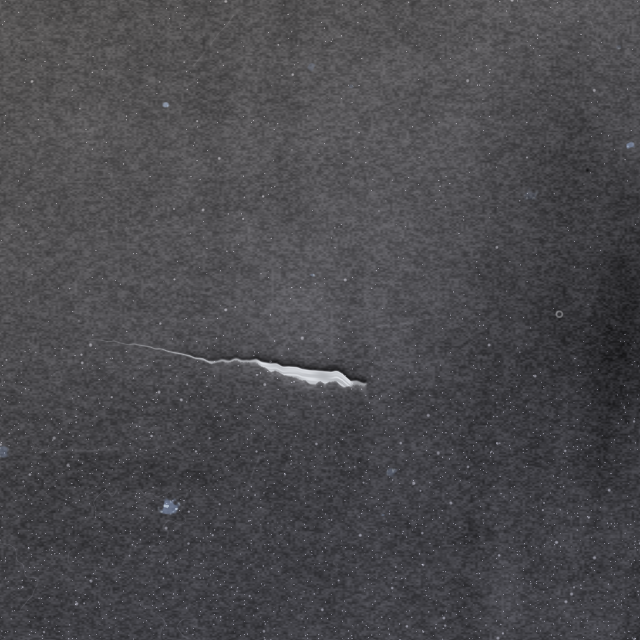
A Shadertoy shader for this texture:

```glsl
// Draws a worn charcoal sheet with a peeling white tear, dust, stains and fine scratches.

const float GRAIN = 0.105;
const float MOTTLE = 0.055;
const float STREAKS = 0.05;
const float DUST = 0.30;
const vec3 WARM = vec3(1.02, 1.0, 1.0);
const vec3 COOL = vec3(0.98, 0.98, 1.06);
const vec3 PEEL = vec3(0.80, 0.81, 0.83);
const vec3 STAIN = vec3(0.60, 0.69, 0.86);

// Tear profile: x, height of the upper lip, thickness of the exposed core
const int KNOTS = 10;
const vec3 TEAR[KNOTS] = vec3[KNOTS](
    vec3(0.130, 0.471, 0.0008), vec3(0.234, 0.458, 0.0014),
    vec3(0.305, 0.442, 0.0025), vec3(0.330, 0.437, 0.0035),
    vec3(0.385, 0.438, 0.0035), vec3(0.410, 0.436, 0.0085),
    vec3(0.450, 0.428, 0.0165), vec3(0.535, 0.418, 0.0200),
    vec3(0.548, 0.407, 0.0100), vec3(0.573, 0.402, 0.0040));

// Stains: centre, radius, strength
const int STAINS = 11;
const vec4 SPOTS[STAINS] = vec4[STAINS](
    vec4(0.259, 0.835, 0.007, 0.90), vec4(0.986, 0.773, 0.008, 0.80),
    vec4(0.828, 0.695, 0.014, 0.22), vec4(0.488, 0.570, 0.005, 0.50),
    vec4(0.265, 0.207, 0.018, 0.75), vec4(0.612, 0.263, 0.010, 0.38),
    vec4(0.002, 0.294, 0.013, 0.45), vec4(0.486, 0.895, 0.008, 0.30),
    vec4(0.967, 0.926, 0.007, 0.25), vec4(0.550, 0.865, 0.005, 0.25),
    vec4(0.599, 0.195, 0.004, 0.45));

// Scratches: start and end
const int SCRATCHES = 7;
const vec4 LINES[SCRATCHES] = vec4[SCRATCHES](
    vec4(0.300, 0.895, 0.365, 0.975), vec4(0.055, 0.295, 0.205, 0.296),
    vec4(0.390, 0.238, 0.405, 0.292), vec4(0.592, 0.488, 0.680, 0.503),
    vec4(0.110, 0.628, 0.265, 0.655), vec4(0.180, 0.095, 0.210, 0.155),
    vec4(0.915, 0.990, 0.940, 0.920));

float hash(vec2 p) {
    vec3 q = fract(vec3(p.xyx) * 0.1031);
    q += dot(q, q.yzx + 33.33);
    return fract((q.x + q.y) * q.z);
}

float noise(vec2 p) {
    vec2 i = floor(p), f = fract(p);
    f = f * f * (3.0 - 2.0 * f);
    return mix(mix(hash(i), hash(i + vec2(1, 0)), f.x),
               mix(hash(i + vec2(0, 1)), hash(i + vec2(1, 1)), f.x), f.y);
}

float fbm(vec2 p) {
    float sum = 0.0, amp = 0.5;
    for (int i = 0; i < 4; i++) {
        sum += amp * noise(p);
        p = mat2(1.6, 1.2, -1.2, 1.6) * p + 7.3;
        amp *= 0.5;
    }
    return sum;
}

float blob(vec2 p, vec2 centre, vec2 size) {
    vec2 d = (p - centre) / size;
    return exp(-dot(d, d));
}

float segment(vec2 p, vec2 a, vec2 b) {
    vec2 ab = b - a;
    return length(p - a - ab * clamp(dot(p - a, ab) / dot(ab, ab), 0.0, 1.0));
}

float dustLayer(vec2 p, float cells, float density) {
    vec2 id = floor(p * cells), f = fract(p * cells);
    vec2 centre = 0.25 + 0.5 * vec2(hash(id + 3.1), hash(id + 8.7));
    float radius = mix(0.07, 0.22, hash(id + 5.3));
    return step(1.0 - density, hash(id)) * smoothstep(radius + 0.12, radius * 0.3, length(f - centre));
}

float sheetLight(vec2 p) {
    float l = 0.252 + 0.072 * smoothstep(0.27, 0.60, p.y + 0.12 * (0.4 - p.x));
    l -= 0.12 * smoothstep(0.60, 1.0, p.x) * exp(-pow((p.y - 0.56) / 0.27, 2.0));
    l += 0.035 * blob(p, vec2(0.50, 0.49), vec2(0.17, 0.10));
    l += 0.030 * blob(p, vec2(0.92, 1.0), vec2(0.12, 0.14));
    l += 0.035 * blob(p, vec2(0.80, 0.06), vec2(0.025, 0.06));
    l += 0.025 * blob(p, vec2(0.885, 0.34), vec2(0.035, 0.11));
    l += 0.025 * blob(p, vec2(0.13, 0.80), vec2(0.04, 0.03));
    return l;
}

vec3 addTear(vec3 col, vec2 p, float px) {
    vec3 lip = TEAR[0];
    for (int i = 1; i < KNOTS; i++)
        if (p.x > TEAR[i - 1].x)
            lip = mix(TEAR[i - 1], TEAR[i], clamp((p.x - TEAR[i - 1].x) / (TEAR[i].x - TEAR[i - 1].x), 0.0, 1.0));
    float span = smoothstep(0.125, 0.16, p.x) * smoothstep(0.575, 0.570, p.x);
    float above = p.y - lip.y - 0.005 * (noise(vec2(p.x * 95.0, 2.0)) - 0.5);
    float thick = lip.z * (0.8 + 0.4 * noise(vec2(p.x * 130.0, 9.0)));
    // Shadow under the lifted lip and soft scuffs below
    float shade = exp(-abs(above - 0.003) / 0.005) * smoothstep(0.18, 0.45, p.x) * span;
    col *= 1.0 - 0.55 * shade * smoothstep(-0.002, 0.003, above);
    float below = above + thick;
    col += 0.16 * span * smoothstep(0.28, 0.42, p.x) * exp(-abs(below) / 0.007) * step(below, 0.0);
    // Exposed pale core
    float body = smoothstep(px, -px, abs(above + thick * 0.5) - thick * 0.5);
    float opacity = mix(0.25, 0.97, smoothstep(0.15, 0.42, p.x));
    opacity *= 1.0 - 0.45 * smoothstep(0.545, 0.555, p.x);
    opacity *= 1.0 - 0.35 * smoothstep(0.325, 0.34, p.x) * smoothstep(0.41, 0.395, p.x);
    float fibre = noise(vec2(p.x * 45.0 + p.y * 20.0, above * 400.0)) - 0.5;
    float rim = exp(-abs(above) / 0.003);
    return mix(col, PEEL + 0.20 * fibre + 0.10 * rim, body * opacity * span);
}

void mainImage(out vec4 fragColor, in vec2 fragCoord) {
    vec2 p = fragCoord / iResolution.xy;
    float px = 1.0 / iResolution.y;
    float low = smoothstep(0.55, 0.25, p.y);

    // Lit sheet with mottling, streaks and grain
    float l = sheetLight(p);
    l += MOTTLE * (fbm(p * vec2(13.0, 19.0)) - 0.47);
    float streak = noise(vec2((p.x - 0.5) * (22.0 - 5.0 * p.y), p.y * 2.5)) - 0.5;
    l += STREAKS * streak * smoothstep(0.35, 0.75, p.x + 0.35 * p.y);
    l += GRAIN * (noise(p * vec2(270.0, 380.0)) - 0.5);
    l += 0.6 * GRAIN * (noise(p * vec2(110.0, 190.0) + 31.0) - 0.5);

    // Dust and hairline wear
    l += DUST * dustLayer(p, 190.0, 0.02 + 0.10 * low);
    l += DUST * dustLayer(p + 0.37, 85.0, 0.006 + 0.025 * low);
    float hair = abs(fbm(p * 11.0 + 4.0) - 0.47);
    float wear = smoothstep(0.50, 0.68, noise(p * 14.0 + 17.0)) * smoothstep(0.75, 0.2, p.x);
    l += 0.07 * low * wear * smoothstep(0.013, 0.0, hair);
    for (int i = 0; i < SCRATCHES; i++) {
        vec2 wobble = 0.006 * vec2(noise(p * 35.0), noise(p * 35.0 + 9.0)) - 0.003;
        float d = segment(p + wobble, LINES[i].xy, LINES[i].zw);
        l += 0.09 * exp(-d / 0.0016) * noise(p * 80.0);
    }
    vec3 col = l * mix(WARM, COOL, clamp(0.9 - p.y + 0.5 * p.x, 0.0, 1.0));

    // Pale stains, a small ring and a dark pit
    for (int i = 0; i < STAINS; i++) {
        vec4 s = SPOTS[i];
        vec2 d = (p - s.xy) * vec2(1.0, 1.3);
        float edge = length(d) + s.z * 0.7 * (noise(p * 150.0) - 0.5);
        float mask = smoothstep(s.z, s.z * 0.45, edge) * s.w;
        float fleck = smoothstep(0.55, 0.85, noise(p * 210.0 + 5.0));
        vec3 tint = mix(STAIN, vec3(0.85, 0.91, 0.98), max(fleck, smoothstep(0.85, 0.95, s.w)));
        col = mix(col, tint, mask * mix(0.6, 1.0, fleck));
    }
    float ring = abs(length(p - vec2(0.874, 0.509)) - 0.0045);
    col += 0.28 * smoothstep(0.0012 + px, 0.0, ring);
    col *= 1.0 - 0.7 * blob(p, vec2(0.918, 0.734), vec2(0.003));

    col = addTear(col, p, px);
    fragColor = vec4(clamp(col, 0.0, 1.0), 1.0);
}
```
